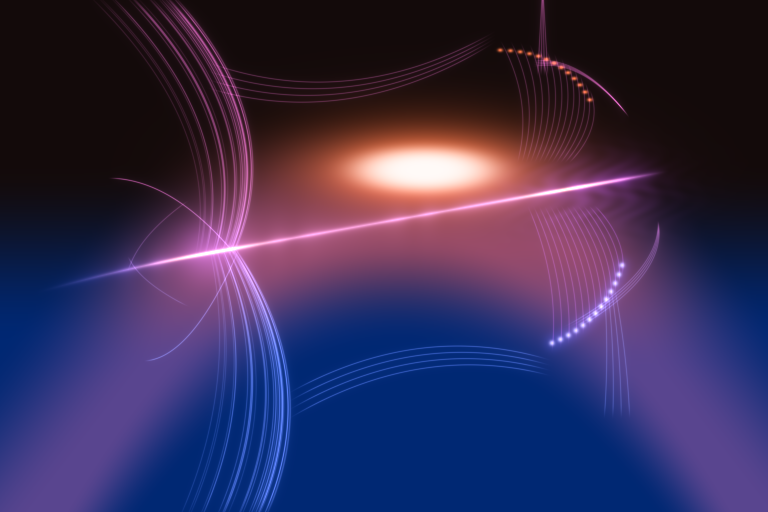
Give the GLSL for this background, as a Shadertoy shader.

```glsl
const vec3 NIGHT = vec3(0.075, 0.04, 0.04);
const vec3 DEEP_BLUE = vec3(0.0, 0.155, 0.45);
const vec3 MAUVE = vec3(0.35, 0.27, 0.56);
const vec3 ROSE = vec3(0.58, 0.29, 0.42);
const vec3 EMBER = vec3(0.85, 0.36, 0.17);
const vec3 VIOLET = vec3(0.62, 0.24, 0.85);
const vec3 ELECTRIC = vec3(0.22, 0.25, 1.0);
const vec3 ORCHID = vec3(0.75, 0.33, 0.65);
const vec3 GOLD = vec3(1.0, 0.72, 0.25);
const vec2 LAMP = vec2(0.83, 0.668);
const vec2 NODE = vec2(0.41, 0.506);
const float AXIS = 0.78;
const float HAIR = 0.0011;
const int RIBBON_STRANDS = 30;
const int FAN_STRANDS = 13;

float hash(float n) { return fract(sin(n * 91.7) * 4375.5); }

float blob(vec2 p, vec2 center, vec2 radius) {
    vec2 q = (p - center) / radius;
    return exp(-dot(q, q));
}

// Thin bowed filament from a to b, traced along y
float strand(vec2 p, vec2 a, vec2 b, float bow) {
    float s = (p.y - a.y) / (b.y - a.y);
    float x = mix(a.x, b.x, s) + 4.0 * bow * s * (1.0 - s);
    float slope = (b.x - a.x + 4.0 * bow * (1.0 - 2.0 * s)) / (b.y - a.y);
    float d = abs(p.x - x) / sqrt(1.0 + slope * slope);
    float w = max(HAIR, 0.7 / iResolution.y);
    float ends = smoothstep(0.0, 0.12, s) * smoothstep(1.0, 0.88, s);
    return ends * (exp(-d * d / (w * w)) + 0.12 * exp(-d / 0.006));
}

// The same filament traced along x
float arc(vec2 p, vec2 a, vec2 b, float bow) {
    return strand(p.yx, a.yx, b.yx, bow);
}

vec2 bezier(vec2 a, vec2 c, vec2 b, float t) {
    return mix(mix(a, c, t), mix(c, b, t), t);
}

vec3 backdrop(vec2 p) {
    vec3 col = mix(DEEP_BLUE, NIGHT, smoothstep(0.33, 0.68, p.y));
    // Mauve arch with two feet spreading outward
    float u = abs(p.x - AXIS);
    float inner = smoothstep(-0.12, 0.12, p.y - 0.44 + 1.3 * u * u);
    float outer = smoothstep(-0.16, 0.16, 0.87 - 0.77 * p.y - u);
    float top = smoothstep(0.78, 0.5, p.y);
    col = mix(col, mix(MAUVE, ROSE, smoothstep(0.28, 0.52, p.y)), inner * outer * top);
    // Elliptical lamp
    col = mix(col, EMBER, 0.75 * blob(p, LAMP, vec2(0.25, 0.1)));
    col += vec3(0.6, 0.35, 0.25) * blob(p, LAMP, vec2(0.17, 0.055));
    vec2 q = (p - LAMP) / vec2(0.135, 0.042);
    float r = dot(q, q);
    return mix(col, vec3(1.0, 0.98, 0.97), exp(-r * r));
}

vec3 streak(vec2 p) {
    float x = p.x - NODE.x;
    float bend = min(x, 0.0);
    float d = abs(p.y - NODE.y - 0.178 * x + 0.15 * bend * bend);
    float span = smoothstep(0.06, 0.36, p.x) * smoothstep(1.31, 1.2, p.x);
    float hot = exp(-pow(x / 0.08, 2.0)) + exp(-pow((p.x - 1.11) / 0.09, 2.0));
    vec3 tint = mix(ELECTRIC, vec3(0.95, 0.4, 0.75), smoothstep(0.15, 0.42, p.x));
    tint = mix(tint, VIOLET, smoothstep(0.95, 1.25, p.x));
    float grain = 0.85 + 0.15 * sin(p.x * 61.0 + 2.0 * sin(p.x * 23.0));
    vec3 light = tint * (0.75 * exp(-d / 0.006) + 0.3 * exp(-d / 0.028)) * grain;
    light += (GOLD * hot + vec3(0.3, 0.2, 0.25)) * exp(-d * d / 1.2e-5);
    return light * span;
}

// Filament brightness of ribbons, arches and fans
float filaments(vec2 p) {
    float f = 0.0;
    for (int i = 0; i < RIBBON_STRANDS; i++) {
        float k = float(i);
        float t = sqrt(hash(k + 1.0));
        float gain = 0.13 + 0.3 * hash(k + 40.0) * t;
        f += gain * strand(p, vec2(mix(0.14, 0.33, t), 1.02), vec2(mix(0.37, 0.45, t), 0.49), mix(0.085, 0.095, t));
        f += 1.2 * gain * strand(p, vec2(mix(0.4, 0.45, t), 0.53), vec2(mix(0.32, 0.51, t), -0.03), mix(0.045, 0.085, t));
    }
    for (int i = 0; i < 4; i++) {
        float k = float(i) / 3.0;
        f += 0.3 * arc(p, vec2(0.4, 0.88 - 0.05 * k), vec2(0.97, 0.94 - 0.02 * k), -0.067);
        f += 0.4 * arc(p, vec2(0.56, 0.18 + 0.05 * k), vec2(1.08, 0.265 + 0.03 * k), 0.057);
        f += 0.3 * strand(p, vec2(1.05 + 0.02 * k, 0.85), vec2(1.06, 1.03), 0.0);
        f += 0.3 * strand(p, vec2(1.18 + 0.02 * k, 0.44), vec2(1.18 + 0.05 * k, 0.18), 0.005);
        f += 0.3 * arc(p, vec2(1.04, 0.87 + 0.01 * k), vec2(1.23, 0.77), 0.035);
        f += 0.3 * strand(p, vec2(1.1 + 0.03 * k, 0.36), vec2(1.285, 0.57), 0.05);
    }
    // Crossing arcs around the node
    f += 0.6 * arc(p, vec2(0.21, 0.652), vec2(0.47, 0.49), 0.041);
    f += 0.5 * arc(p, vec2(0.28, 0.295), vec2(0.47, 0.52), -0.055);
    f += 0.25 * strand(p, vec2(0.25, 0.47), vec2(0.37, 0.61), -0.02);
    f += 0.25 * strand(p, vec2(0.25, 0.5), vec2(0.37, 0.4), -0.02);
    return f;
}

// Beaded curves and the fans hanging from them
vec3 fans(vec2 p) {
    vec3 light = vec3(0.0);
    for (int i = 0; i < FAN_STRANDS; i++) {
        float t = float(i) / float(FAN_STRANDS - 1);
        vec2 high = bezier(vec2(0.977, 0.902), vec2(1.1, 0.9), vec2(1.152, 0.805), t);
        vec2 low = bezier(vec2(1.078, 0.33), vec2(1.18, 0.37), vec2(1.215, 0.482), t);
        light += vec3(1.0, 0.45, 0.25) * blob(p, high, vec2(0.005, 0.0035));
        light += vec3(0.75, 0.7, 1.0) * blob(p, low, vec2(0.005));
        light += 0.25 * ELECTRIC * blob(p, low, vec2(0.016));
        light += 0.24 * ORCHID * strand(p, high + vec2(0.0, 0.02), vec2(1.01 + 0.1 * t, 0.68), 0.025);
        light += 0.3 * VIOLET * strand(p, low - vec2(0.0, 0.02), vec2(1.03 + 0.13 * t, 0.6), 0.02);
    }
    return light;
}

void mainImage(out vec4 fragColor, in vec2 fragCoord) {
    vec2 p = fragCoord / iResolution.y;
    vec3 tint = mix(ELECTRIC + vec3(0.15, 0.18, 0.0), ORCHID, smoothstep(0.3, 0.65, p.y));
    vec3 light = streak(p) + tint * filaments(p) + fans(p);
    // Violet haze at both ends of the streak
    float wisp = 0.7 + 0.3 * sin(p.x * 95.0 + 3.0 * sin(p.y * 70.0)) * sin(p.y * 83.0 - p.x * 40.0);
    light += VIOLET * 0.5 * blob(p, NODE, vec2(0.06, 0.055));
    light += VIOLET * 0.3 * wisp * blob(p, vec2(1.15, 0.62), vec2(0.14, 0.07));
    vec3 col = clamp(backdrop(p), 0.0, 1.0);
    fragColor = vec4(col + clamp(light, 0.0, 1.0) * (1.0 - col), 1.0);
}
```
